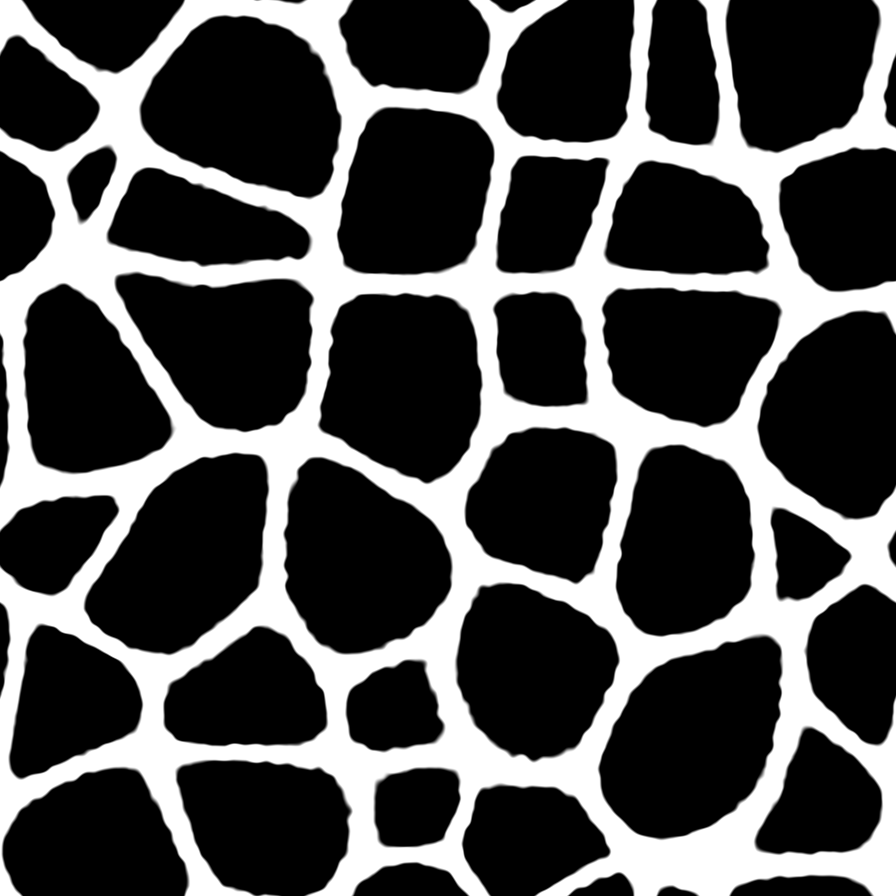
A WebGL 1 fragment shader for this pattern:

```glsl
precision highp float;

uniform vec2 u_resolution;

// Lengths are in cell units: the canvas is CELLS units wide.
const float CELLS = 6.0;
const float JITTER = 0.74;
const float MAX_WEIGHT = 0.65;     // spread of the cell sizes
const float HALF_WALL = 0.062;
const float ROUND_SMALL = 0.04;    // corner rounding of the smallest cells
const float ROUND_LARGE = 0.10;    // corner rounding of the largest cells
const float BEND_REPEATS = 9.0;
const float BEND_AMOUNT = 0.15;
const float RIPPLE_REPEATS = 84.0;
const float RIPPLE_AMOUNT = 0.028;
const float EDGE_SOFTNESS = 0.011;
const vec3 CELL_COLOR = vec3(0.0);
const vec3 WALL_COLOR = vec3(1.0);

float hash(vec2 p, float seed) {
    return fract(sin(dot(p, vec2(127.1, 311.7)) + seed * 74.7) * 43758.5453);
}

// Value noise that wraps after a whole number of lattice steps.
float wrappedNoise(vec2 uv, float repeats, float seed) {
    vec2 p = uv * repeats;
    vec2 i = floor(p);
    vec2 f = fract(p);
    vec2 s = f * f * (3.0 - 2.0 * f);
    vec2 lo = mod(i, repeats);
    vec2 hi = mod(i + 1.0, repeats);
    float bottom = mix(hash(lo, seed), hash(vec2(hi.x, lo.y), seed), s.x);
    float top = mix(hash(vec2(lo.x, hi.y), seed), hash(hi, seed), s.x);
    return mix(bottom, top, s.y);
}

// Centre (xy) and weight (z) of the site in a lattice cell.
vec3 cellSite(vec2 cell) {
    vec2 id = mod(cell, CELLS);
    vec2 offset = vec2(hash(id, 1.0), hash(id, 2.0)) - 0.5;
    return vec3(cell + 0.5 + JITTER * offset, MAX_WEIGHT * hash(id, 3.0));
}

float powerDistance(vec2 p, vec3 site) {
    vec2 d = p - site.xy;
    return dot(d, d) - site.z;
}

// Distance to the border of the weighted Voronoi cell, with rounded corners.
float borderDistance(vec2 p) {
    vec2 base = floor(p);
    vec3 owner = vec3(0.0);
    float ownPower = 1000.0;
    for (int y = -2; y <= 2; y++) {
        for (int x = -2; x <= 2; x++) {
            vec3 site = cellSite(base + vec2(float(x), float(y)));
            float power = powerDistance(p, site);
            if (power < ownPower) {
                ownPower = power;
                owner = site;
            }
        }
    }

    // Smooth minimum over the straight borders to all neighbours.
    float rounding = mix(ROUND_SMALL, ROUND_LARGE, owner.z / MAX_WEIGHT);
    float sum = 0.0;
    for (int y = -2; y <= 2; y++) {
        for (int x = -2; x <= 2; x++) {
            vec3 site = cellSite(base + vec2(float(x), float(y)));
            float gap = distance(site.xy, owner.xy);
            if (gap > 0.001) {
                float border = (powerDistance(p, site) - ownPower) / (2.0 * gap);
                sum += exp(-border / rounding);
            }
        }
    }
    return -rounding * log(max(sum, 1e-12));
}

void main() {
    vec2 uv = gl_FragCoord.xy / u_resolution;

    // Gentle bending of the walls.
    vec2 bend = vec2(wrappedNoise(uv, BEND_REPEATS, 4.0),
                     wrappedNoise(uv, BEND_REPEATS, 5.0)) - 0.5;
    float border = borderDistance(uv * CELLS + BEND_AMOUNT * bend);

    // Fine ragged ripple along the outlines.
    border += RIPPLE_AMOUNT * (wrappedNoise(uv, RIPPLE_REPEATS, 6.0) - 0.5);

    float inside = smoothstep(-EDGE_SOFTNESS, EDGE_SOFTNESS, border - HALF_WALL);
    gl_FragColor = vec4(mix(WALL_COLOR, CELL_COLOR, inside), 1.0);
}
```
